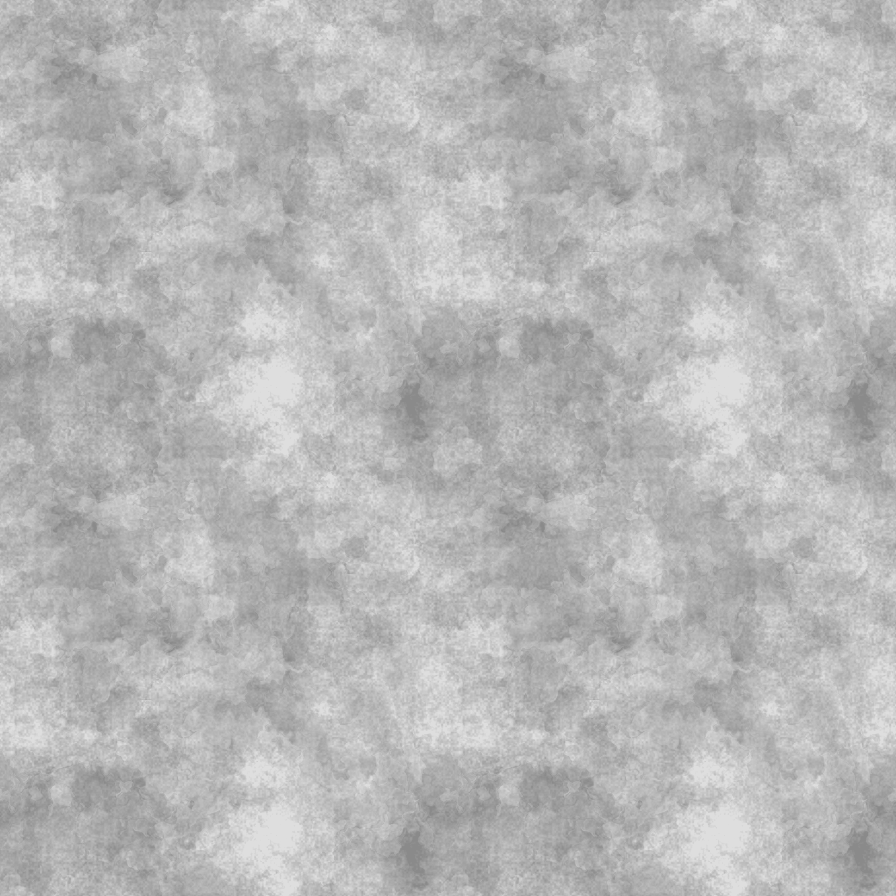
Write a WebGL 2 fragment shader that draws this texture.

```glsl
#version 300 es
precision highp float;
// Mottled grey concrete: cloudy plaster with water stains, chalky grain and faint scratches.

uniform vec2 u_resolution;
out vec4 fragColor;

const float REPEATS = 2.0;              // tiles across and down
const vec2 CLOUD_PERIOD = vec2(5.0);    // cloud cells per tile
const float BASE_TONE = 0.732;
const float DARKEST = 0.54;
const float LIGHTEST = 0.87;
const float CLOUD_CONTRAST = 0.36;
const float MOTTLE_CONTRAST = 0.22;
const float WARP = 0.09;
const float RAGGED = 0.022;             // small scale fraying of edges
const int STAIN_LAYERS = 4;
const float STAIN_DEPTH = 0.052;
const float RIM_DEPTH = 0.022;
const float RIM_WIDTH = 0.012;
const float GRAIN = 0.125;
const float WEAVE = 0.024;
const float SCRATCH = 0.05;

// Integer hash of a lattice cell and a seed, 0..1
float hash(vec2 cell, float seed) {
    uvec3 v = uvec3(cell, seed) * 1664525u + 1013904223u;
    v.x += v.y * v.z; v.y += v.z * v.x; v.z += v.x * v.y;
    v ^= v >> 16u;
    v.x += v.y * v.z; v.y += v.z * v.x; v.z += v.x * v.y;
    return float(v.z >> 8u) / 16777216.0;
}

// Value noise that wraps once per tile
float noise(vec2 tile, vec2 period, float seed) {
    vec2 p = tile * period;
    vec2 cell = floor(p);
    vec2 f = p - cell;
    f = f * f * f * (f * (f * 6.0 - 15.0) + 10.0);
    vec2 a = mod(cell, period);
    vec2 b = mod(cell + 1.0, period);
    return mix(mix(hash(a, seed), hash(vec2(b.x, a.y), seed), f.x),
               mix(hash(vec2(a.x, b.y), seed), hash(b, seed), f.x), f.y);
}

float fbm(vec2 tile, vec2 period, float gain, float seed) {
    float sum = 0.0, total = 0.0, amplitude = 1.0;
    for (int i = 0; i < 6; i++) {
        sum += amplitude * noise(tile, period, seed + float(i));
        total += amplitude;
        amplitude *= gain;
        period *= 2.0;
    }
    return sum / total;
}

// Crisp outline fading inward, with a dark rim where the water dried
float stains(vec2 tile) {
    float tone = 0.0;
    for (int i = 0; i < STAIN_LAYERS; i++) {
        float layer = float(i);
        float inside = fbm(tile, vec2(4.0 + layer), 0.58, 40.0 + 10.0 * layer) - 0.52;
        float wash = smoothstep(-0.01, 0.025, inside) * exp(-5.0 * max(inside, 0.0));
        float rim = exp(-abs(inside) / RIM_WIDTH);
        float patchy = smoothstep(0.4, 0.65, noise(tile, vec2(5.0), 90.0 + layer));
        float direction = mod(layer, 2.0) * 2.0 - 1.0;
        tone += direction * STAIN_DEPTH * wash - RIM_DEPTH * rim * patchy;
    }
    return tone;
}

// Fine chalky speckle, stronger on pale plaster
float grain(vec2 tile, float cloud) {
    float fine = noise(tile, vec2(230.0), 101.0) - 0.5;
    float coarse = noise(tile, vec2(110.0), 102.0) - 0.5;
    float strength = mix(0.65, 1.2, smoothstep(0.35, 0.65, cloud));
    return GRAIN * strength * (0.65 * fine + 0.35 * coarse);
}

// Faint brushed threads both ways and a few pale horizontal scratches
float brushing(vec2 tile) {
    float across = noise(tile, vec2(9.0, 110.0), 111.0) - 0.5;
    float down = noise(tile, vec2(110.0, 9.0), 112.0) - 0.5;
    float scratch = smoothstep(0.9, 1.0, noise(tile, vec2(14.0, 120.0), 113.0));
    float zone = smoothstep(0.55, 0.8, noise(tile, vec2(3.0, 7.0), 114.0));
    return WEAVE * (across + down) + SCRATCH * scratch * zone;
}

void main() {
    vec2 tile = fract(gl_FragCoord.xy / u_resolution * REPEATS);

    // Bend the clouds so that their edges curl, then fray them
    vec2 bend = vec2(fbm(tile, CLOUD_PERIOD, 0.5, 11.0),
                     fbm(tile, CLOUD_PERIOD, 0.5, 21.0)) - 0.5;
    vec2 fray = vec2(noise(tile, vec2(72.0), 121.0),
                     noise(tile, vec2(72.0), 122.0)) - 0.5;
    vec2 warped = tile + WARP * bend + RAGGED * fray;

    float cloud = fbm(warped, CLOUD_PERIOD, 0.6, 1.0);
    float mottle = fbm(warped, vec2(14.0), 0.7, 31.0);

    float tone = BASE_TONE
        + CLOUD_CONTRAST * (cloud - 0.5)
        + MOTTLE_CONTRAST * (mottle - 0.5)
        + stains(warped)
        + grain(tile, cloud)
        + brushing(tile);
    fragColor = vec4(vec3(clamp(tone, DARKEST, LIGHTEST)), 1.0);
}
```
